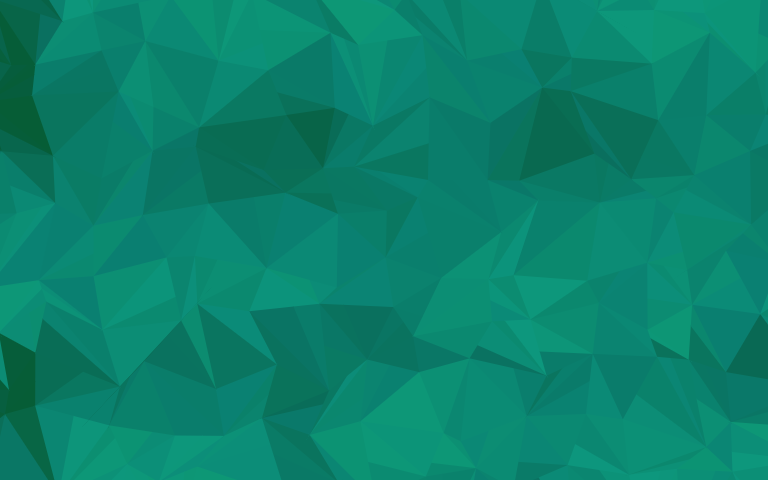
A Shadertoy shader for this background:

```glsl
// A green low-poly backdrop: a jittered grid is cut into irregular triangles,
// some of them halved again. Each facet takes one flat tone, read at its centre
// from broad bands, dark seams and gradient noise.

#define CELLS 9.0          // grid cells per canvas height
#define JITTER 0.40        // corner displacement, below 0.5
#define SPLIT_CHANCE 0.38  // share of triangles cut in half
#define FACET_CONTRAST 0.85
#define BAND_CONTRAST 0.62
#define NOISE_CONTRAST 1.3
#define NOISE_SCALE 3.2
#define DEEP vec3(0.025, 0.365, 0.225)
#define SHADE vec3(0.038, 0.435, 0.355)
#define BASE vec3(0.040, 0.500, 0.430)
#define BRIGHT vec3(0.050, 0.592, 0.475)

const float TAU = 6.2831853;

vec2 hash2(vec2 p) {
    vec3 q = fract(p.xyx * vec3(0.1031, 0.1030, 0.0973));
    q += dot(q, q.yzx + 33.33);
    return fract((q.xx + q.yz) * q.zy);
}

float gradientDot(vec2 cell, vec2 offset) {
    float angle = TAU * hash2(cell + 71.0).x;
    return dot(vec2(cos(angle), sin(angle)), offset);
}

float gradientNoise(vec2 p) {
    vec2 i = floor(p), f = p - i;
    vec2 u = f * f * f * (f * (f * 6.0 - 15.0) + 10.0);
    vec2 e = vec2(1.0, 0.0);
    return mix(mix(gradientDot(i, f), gradientDot(i + e, f - e), u.x),
               mix(gradientDot(i + e.yx, f - e.yx), gradientDot(i + 1.0, f - 1.0), u.x), u.y);
}

// Broad light and dark layout; position is in canvas heights.
float toneAt(vec2 p) {
    float depth = 1.0 - p.y;
    float ledge = 0.73 - 0.12 * exp(-pow((p.x - 0.70) / 0.19, 2.0));
    float upper = cos(TAU * depth / 0.68);
    float lower = mix(-1.1, 1.0, smoothstep(ledge, 0.93, depth));
    float band = depth < ledge ? upper : lower;

    // Seams interrupt only the top and bottom zones.
    float outer = 1.0 - smoothstep(0.25, 0.40, depth) + smoothstep(0.69, 0.76, depth);
    float seam = smoothstep(0.57, 0.65, p.x) * (1.0 - smoothstep(0.69, 0.71, p.x));
    seam += 0.5 * smoothstep(1.07, 1.12, p.x) * (1.0 - smoothstep(1.14, 1.16, p.x));
    float strip = 1.0 - smoothstep(0.06, 0.13, p.x);

    float tone = 2.12 + BAND_CONTRAST * band;
    tone += NOISE_CONTRAST * gradientNoise(p * NOISE_SCALE + 4.7);
    return max(tone, 1.0) - outer * (1.1 * seam + 2.0 * strip);
}

vec3 facetColor(vec2 centre) {
    vec2 variation = hash2(floor(centre * 512.0 + 0.5)) - 0.5;
    float tone = toneAt(centre / CELLS) + FACET_CONTRAST * variation.x;
    vec3 color = mix(DEEP, SHADE, clamp(tone, 0.0, 1.0));
    color = mix(color, BASE, clamp(tone - 1.0, 0.0, 1.0));
    color = mix(color, BRIGHT, clamp(tone - 2.0, 0.0, 1.0));
    color.b += 0.035 * variation.y;
    return color;
}

float cross2(vec2 a, vec2 b) { return a.x * b.y - a.y * b.x; }

float edgeDistance(vec2 p, vec2 a, vec2 b) {
    return cross2(b - a, p - a) / max(length(b - a), 1e-4);
}

// Adds one facet to the sum, weighted by its smooth pixel coverage.
void paintFacet(inout vec4 sum, vec2 p, vec2 a, vec2 b, vec2 c, float pixel) {
    float side = sign(cross2(b - a, c - a));
    float inside = min(side * edgeDistance(p, a, b),
                       min(side * edgeDistance(p, b, c), side * edgeDistance(p, c, a)));
    float cover = clamp(0.5 + inside / pixel, 0.0, 1.0);
    if (cover > 0.0) sum += cover * vec4(facetColor((a + b + c) / 3.0), 1.0);
}

void paintTriangle(inout vec4 sum, vec2 p, vec2 a, vec2 b, vec2 c, float pixel) {
    vec2 chance = hash2(floor((a + b + c) * 128.0 + 0.5) + 19.0);
    if (chance.x < SPLIT_CHANCE) {
        vec2 cut = mix(b, c, 0.3 + 0.4 * chance.y);
        paintFacet(sum, p, a, b, cut, pixel);
        paintFacet(sum, p, a, cut, c, pixel);
    } else {
        paintFacet(sum, p, a, b, c, pixel);
    }
}

vec2 corner(vec2 cell) { return cell + JITTER * (2.0 * hash2(cell + 37.0) - 1.0); }

void mainImage(out vec4 fragColor, in vec2 fragCoord) {
    float pixel = CELLS / iResolution.y;
    vec2 p = fragCoord * pixel;
    vec4 sum = vec4(0.0);

    for (int y = -1; y <= 1; y++)
    for (int x = -1; x <= 1; x++) {
        vec2 cell = floor(p) + vec2(x, y);
        vec2 a = corner(cell), b = corner(cell + vec2(1, 0));
        vec2 c = corner(cell + 1.0), d = corner(cell + vec2(0, 1));

        // Use a diagonal that stays inside the quad, at random if both do.
        bool acFits = cross2(c - a, b - a) * cross2(c - a, d - a) < 0.0;
        bool bdFits = cross2(d - b, a - b) * cross2(d - b, c - b) < 0.0;
        if (acFits && (!bdFits || hash2(cell + 5.0).x < 0.5)) {
            paintTriangle(sum, p, a, b, c, pixel);
            paintTriangle(sum, p, a, c, d, pixel);
        } else {
            paintTriangle(sum, p, b, c, d, pixel);
            paintTriangle(sum, p, b, d, a, pixel);
        }
    }
    fragColor = vec4(sum.rgb / max(sum.a, 1e-4), 1.0);
}
```
